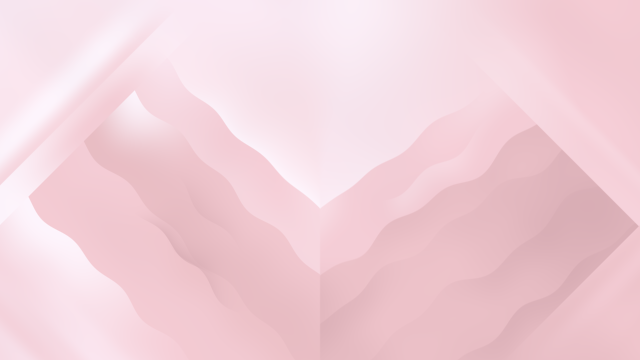
A WebGL 2 fragment shader for this background:

```glsl
#version 300 es
precision highp float;
// Pale pink folded silk: wavy layers descend to a central seam from both sides,
// framed by diagonal satin panels. Each layer is a wavy half-plane with its own
// gradient, painted from the back to the front.
#define SOFT 0.003        // softness of the fold edges
#define WAVE_AMP 0.019    // height of the ripples
#define WAVE_FREQ 22.4    // ripples along a fold
#define SEAM 0.889        // horizontal place of the seam
#define RIGHT_SLOPE 0.72  // steepness of the right folds
#define CLOUD 0.022       // strength of the cloudy tone

uniform vec2 u_resolution;
out vec4 outColor;

const vec3 WHITE = vec3(0.985, 0.95, 0.98);
const vec3 LAVENDER = vec3(0.975, 0.91, 0.95);
const vec3 BLUSH = vec3(0.97, 0.87, 0.90);
const vec3 PINK = vec3(0.955, 0.80, 0.835);
const vec3 ROSE = vec3(0.93, 0.76, 0.785);
const vec3 MAUVE = vec3(0.81, 0.64, 0.67);

float hash(vec2 p) {
  return fract(sin(dot(p, vec2(127.1, 311.7))) * 43758.5453);
}

float noise(vec2 p) {
  vec2 i = floor(p), f = fract(p);
  f = f * f * (3.0 - 2.0 * f);
  return mix(mix(hash(i), hash(i + vec2(1, 0)), f.x),
             mix(hash(i + vec2(0, 1)), hash(i + vec2(1, 1)), f.x), f.y);
}

float ripple(float s, float phase) {
  return WAVE_AMP * (0.65 * sin(WAVE_FREQ * s + phase) + 0.35 * sin(0.53 * WAVE_FREQ * s + 2.0 * phase));
}

// Covers what lies behind where d > 0, shading from the edge inwards.
vec3 fold(vec3 behind, float d, vec3 atEdge, vec3 deep, float reach) {
  float soft = max(SOFT, 0.8 / u_resolution.y);
  return mix(behind, mix(atEdge, deep, smoothstep(0.0, reach, d)), smoothstep(-soft, soft, d));
}

// x is measured from the left, down from the top.
vec3 leftFolds(float x, float down) {
  float along = x + down, across = x - down;
  float d = 0.285 + 0.025 * smoothstep(0.7, SEAM, x) + ripple(along, 0.26) * smoothstep(0.92, 0.6, x) - across;
  vec3 c = mix(LAVENDER, BLUSH, smoothstep(0.0, 0.35, down));
  c = mix(c, WHITE, exp(-abs(d) / 0.09) * smoothstep(0.5, 1.0, along));
  vec3 rim = mix(LAVENDER, PINK, smoothstep(0.45, 1.05, along));
  rim = mix(rim, BLUSH, 0.6 * smoothstep(0.76, SEAM, x));
  c = fold(c, d, rim, mix(PINK, BLUSH, 0.55), 0.2);

  d = 0.121 + ripple(along, 1.25) - across;
  rim = mix(WHITE, mix(PINK, ROSE, 0.6), smoothstep(0.62, 1.0, along));
  c = fold(c, d, rim, mix(ROSE, MAUVE, 0.16), 0.25);

  d = -0.163 + ripple(along, 1.2) - across;
  c = fold(c, d, mix(PINK, ROSE, smoothstep(0.7, 1.3, along)), mix(PINK, ROSE, 0.3), 0.2);

  // Short shaded pockets in the slope, each dark above its edge
  for (int i = 0; i < 3; i++) {
    float k = float(i), centre = 1.17 + 0.17 * k * (2.0 - k);
    d = -0.2 - 0.1 * k + 0.095 * k * k + 1.3 * ripple(along, 2.4 + k) - across;
    float pocket = smoothstep(0.22, 0.03, abs(along - centre)) * (0.55 - 0.16 * k);
    c = mix(c, MAUVE, pocket * exp(-abs(d) / 0.05) * smoothstep(SOFT, -SOFT, d));
  }

  d = -0.475 + ripple(along, 1.03) - across;
  rim = mix(WHITE, PINK, smoothstep(0.8, 1.5, along));
  float streak = noise(vec2(across * 15.0, along * 1.5));
  vec3 deep = mix(PINK, LAVENDER, 0.2 + 0.7 * streak);
  return fold(c, d, rim, deep, 0.26);
}

vec3 rightFolds(float x, float down) {
  float side = x - SEAM, level = down + RIGHT_SLOPE * side;
  float s = 1.25 * x - 0.6 * down, calm = smoothstep(0.0, 0.15, side);
  vec3 c = mix(mix(WHITE, LAVENDER, 0.3), mix(LAVENDER, BLUSH, 0.35), smoothstep(0.0, 0.4, down));
  c = mix(c, mix(BLUSH, PINK, 0.3), smoothstep(0.05, 0.55, side));
  float d = level - 0.579 - 0.7 * calm * ripple(s, 0.8);
  c = mix(c, WHITE, 0.5 * exp(-abs(d) / 0.08) * (1.0 - smoothstep(0.0, 0.35, side)));
  vec3 rim = mix(PINK, BLUSH, 0.1 + 0.7 * smoothstep(0.25, 0.5, side));
  rim = mix(rim, BLUSH, 0.7 * smoothstep(0.1, 0.0, side));
  c = fold(c, d, rim, PINK, 0.14);
  // Pale tongue lying on the first fold
  d = level - 0.69 - 1.3 * ripple(s, 2.9);
  float tongue = smoothstep(0.16, 0.24, side) * smoothstep(0.5, 0.34, side);
  c = mix(c, fold(c, d, mix(PINK, BLUSH, 0.6), PINK, 0.1), tongue);
  // Lower folds darken to the right; their contrast comes and goes
  for (int i = 0; i < 4; i++) {
    float k = float(i), edge = 0.765 + 0.12 * k + 0.015 * k * k;
    float bend = 0.06 * (noise(vec2(s * 3.0, 5.0 * k + 2.0)) - 0.5);
    d = level - edge - calm * (ripple(s, 2.0 + 1.7 * k) + bend);
    float shade = 0.08 * k + 0.4 * smoothstep(0.3, 0.8, side);
    float accent = noise(vec2(s * 4.0 + 3.0 * k, k + 0.5));
    rim = mix(mix(PINK, ROSE, 0.8), MAUVE, 0.6 * shade + 0.35 * accent);
    c = fold(c, d, rim, mix(mix(PINK, ROSE, 0.85), MAUVE, shade * 0.5), 0.13);
  }
  // Shadow beside the seam and in the right corner of the diamond
  c = mix(c, MAUVE, 0.32 * exp(-side / 0.13) * smoothstep(0.7, 0.85, down));
  float corner = length((vec2(x, down) - vec2(1.64, 0.59)) * vec2(1.0, 1.3));
  return mix(c, MAUVE, 0.6 * exp(-corner * corner / 0.04));
}

void main() {
  vec2 p = gl_FragCoord.xy / u_resolution.y;
  float x = p.x * 16.0 / 9.0 * u_resolution.y / u_resolution.x, down = 1.0 - p.y;
  float aa = 1.0 / u_resolution.y;
  float fall = x + down, rise = x - down;
  // The seam is soft in the sky and crisp below
  float blend = mix(0.12, aa, smoothstep(0.05, 0.56, down));
  vec3 c = mix(leftFolds(x, down), rightFolds(x, down), smoothstep(-blend, blend, x - SEAM));

  // Upper left satin panel with a bright ridge and a narrow band
  vec3 panel = mix(LAVENDER, mix(LAVENDER, BLUSH, 0.5), smoothstep(0.0, 0.3, fall));
  panel = mix(panel, WHITE, smoothstep(0.32, 0.42, fall));
  panel = mix(panel, PINK, 0.75 * smoothstep(0.43, 0.51, fall));
  float ends = smoothstep(0.05, 0.5, abs(rise + 0.05));
  vec3 band = mix(mix(PINK, BLUSH, smoothstep(0.6, 0.515, fall) * 0.8), WHITE, ends);
  panel = mix(panel, band, smoothstep(-SOFT, SOFT, fall - 0.515));
  c = mix(c, panel, smoothstep(SOFT, -SOFT, fall - 0.625) * (1.0 - smoothstep(0.13, 0.5, rise)));

  // Right panels, above and below the corner of the diamond
  vec3 upper = mix(BLUSH, PINK, min(1.0, smoothstep(1.15, 1.5, rise) + 0.75 * smoothstep(1.55, 2.1, fall)));
  upper = mix(upper, ROSE, 0.3 * smoothstep(1.3, 1.6, rise));
  upper = mix(upper, BLUSH, 0.4 * smoothstep(0.04, 0.0, rise - 1.28) * smoothstep(1.22, 1.28, rise));
  c = mix(c, upper, smoothstep(-SOFT, SOFT, rise - 1.146) * smoothstep(1.2, 1.6, fall));
  vec3 lower = mix(mix(ROSE, MAUVE, 0.1), PINK, 0.15 + 0.8 * noise(vec2(fall * 16.0, rise * 1.5)));
  c = mix(c, lower, smoothstep(-SOFT, SOFT, fall - 2.403) * smoothstep(0.3, 0.9, rise));

  // Faint clouds in the silk
  c += CLOUD * (noise(vec2(fall * 3.0, rise * 6.0)) - 0.5);
  outColor = vec4(clamp(c, 0.0, 1.0), 1.0);
}
```
